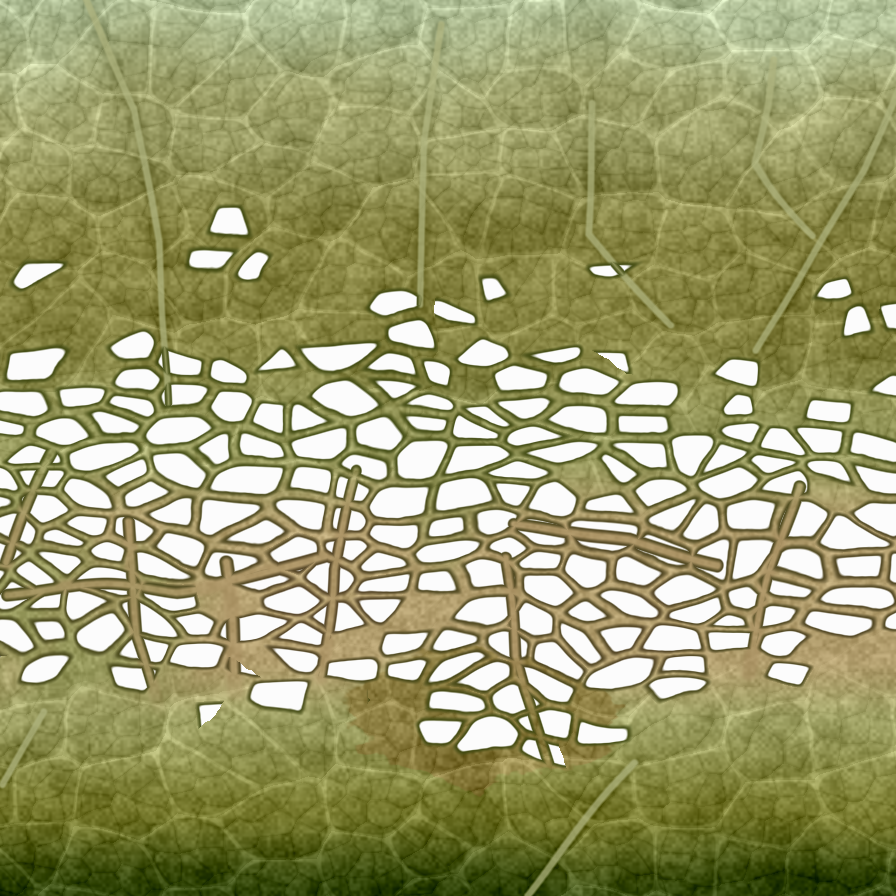
Write a WebGL 2 fragment shader that draws this texture.

```glsl
#version 300 es
precision highp float;
// A decaying leaf: veined green tissue above and below a band eaten to lace.
// Voronoi borders give the vein net and the strands between the holes;
// polyline ribs cross both, and noise adds stain, relief and grain.

#define HOLE_GRID vec2(17.0, 29.0)
#define HOLE_LEAN 0.28
#define ROW_TILT 0.10
#define STRAND_WIDTH 0.0042
#define RIM_WIDTH 0.0055
#define VEIN_GRID vec2(11.0, 14.0)
#define FINE_GRID vec2(31.0, 37.0)
#define RELIEF 0.15
#define GRAIN 0.12

uniform vec2 u_resolution;
out vec4 fragColor;

float hash(vec2 p) { return fract(sin(dot(p, vec2(127.1, 311.7))) * 43758.5); }
vec2 hash2(vec2 p) { return vec2(hash(p), hash(p + 41.3)); }

float noise(vec2 p) {
    vec2 i = floor(p), f = fract(p);
    f = f * f * (3.0 - 2.0 * f);
    return mix(mix(hash(i), hash(i + vec2(1, 0)), f.x),
               mix(hash(i + vec2(0, 1)), hash(i + vec2(1, 1)), f.x), f.y);
}

float fbm(vec2 p) {
    float sum = 0.0, amp = 0.5;
    for (int i = 0; i < 4; i++) {
        sum += amp * noise(p);
        p = p * 2.03 + 17.1;
        amp *= 0.5;
    }
    return sum / 0.9375;
}

// x: rounded border distance in canvas units, y: cell hash, zw: offset to the seed
vec4 cells(vec2 q, vec2 grid) {
    vec2 base = floor(q), nearest = vec2(0), home = base;
    float best = 1e3;
    for (int j = -1; j <= 1; j++)
    for (int i = -1; i <= 1; i++) {
        vec2 c = base + vec2(i, j);
        vec2 r = c + 0.1 + 0.8 * hash2(c) - q;
        if (dot(r, r) < best) { best = dot(r, r); nearest = r; home = c; }
    }
    float sharp = 18.0 * grid.y, sum = 1e-9;
    for (int j = -2; j <= 2; j++)
    for (int i = -2; i <= 2; i++) {
        vec2 c = home + vec2(i, j);
        if (c == home) continue;
        vec2 r = c + 0.1 + 0.8 * hash2(c) - q;
        vec2 n = normalize(r - nearest);
        sum += exp(-sharp * dot(0.5 * (r + nearest), n) / length(n * grid));
    }
    return vec4(-log(sum) / sharp, hash(home + 7.7), nearest);
}

float segment(vec2 p, vec2 a, vec2 b) {
    vec2 d = b - a;
    return length(p - a - d * clamp(dot(p - a, d) / dot(d, d), 0.0, 1.0));
}

float bend(vec2 p, vec2 a, vec2 b, vec2 c) { return min(segment(p, a, b), segment(p, b, c)); }

float greenRibs(vec2 p) {
    float d = bend(p, vec2(0.095, 1.0), vec2(0.15, 0.88), vec2(0.176, 0.73));
    d = min(d, segment(p, vec2(0.176, 0.73), vec2(0.183, 0.55)));
    d = min(d, bend(p, vec2(0.49, 0.97), vec2(0.47, 0.84), vec2(0.465, 0.66)));
    d = min(d, bend(p, vec2(1.0, 0.90), vec2(0.965, 0.81), vec2(0.845, 0.61)));
    d = min(d, bend(p, vec2(0.665, 0.89), vec2(0.66, 0.74), vec2(0.75, 0.64)));
    d = min(d, bend(p, vec2(0.86, 0.93), vec2(0.845, 0.82), vec2(0.91, 0.74)));
    d = min(d, segment(p, vec2(0.71, 0.15), vec2(0.585, 0.0)));
    return min(d, segment(p, vec2(0.045, 0.21), vec2(0.0, 0.13)));
}

float dryRibs(vec2 p) {
    float d = bend(p, vec2(0.40, 0.48), vec2(0.37, 0.37), vec2(0.36, 0.24));
    d = min(d, bend(p, vec2(0.56, 0.37), vec2(0.575, 0.26), vec2(0.62, 0.14)));
    d = min(d, segment(p, vec2(0.255, 0.38), vec2(0.27, 0.22)));
    d = min(d, bend(p, vec2(0.89, 0.45), vec2(0.86, 0.36), vec2(0.83, 0.24)));
    d = min(d, segment(p, vec2(0.06, 0.50), vec2(0.0, 0.37)));
    d = min(d, bend(p, vec2(0.15, 0.42), vec2(0.155, 0.29), vec2(0.20, 0.15)));
    d = min(d, bend(p, vec2(0.0, 0.335), vec2(0.20, 0.345), vec2(0.36, 0.385)));
    return min(d, bend(p, vec2(0.57, 0.41), vec2(0.70, 0.40), vec2(0.80, 0.375)));
}

// chance that a cell is eaten away
float holeChance(vec2 p) {
    float top = smoothstep(0.70, 0.56, p.y + 0.05 * smoothstep(0.5, 0.75, p.x));
    float sparse = 0.20 * smoothstep(0.80, 0.70, p.y + 0.07 * smoothstep(0.6, 0.8, p.x));
    float dip = exp(-pow((p.x - 0.56) / 0.15, 2.0));
    float floorY = 0.215 - 0.07 * dip + 0.05 * smoothstep(0.82, 0.92, p.x);
    return max(0.93 * top, sparse) * smoothstep(floorY - 0.02, floorY + 0.06, p.y);
}

void main() {
    vec2 p = gl_FragCoord.xy / u_resolution;
    float px = 1.0 / min(u_resolution.x, u_resolution.y);
    float stain = fbm(p * 6.0), mottle = fbm(p * vec2(30, 38) + 9.0);
    vec2 warp = vec2(noise(p * 9.0), noise(p * 9.0 + 30.0)) - 0.5;
    vec2 w = p + 0.03 * warp + 0.004 * (vec2(noise(p * 50.0), mottle) - 0.5);
    float green = greenRibs(p + 0.012 * warp), dry = dryRibs(p + 0.02 * warp);

    // tissue colour from the bottom up
    vec3 leaf = mix(vec3(0.19, 0.27, 0.03), vec3(0.46, 0.47, 0.17), smoothstep(-0.01, 0.10, p.y + 0.05 * (stain - 0.5)));
    leaf = mix(leaf, vec3(0.60, 0.61, 0.37), smoothstep(0.08, 0.21, p.y));
    leaf = mix(leaf, vec3(0.52, 0.51, 0.25), smoothstep(0.50, 0.64, p.y));
    leaf = mix(leaf, vec3(0.63, 0.64, 0.42), smoothstep(0.72, 0.87, p.y));
    leaf = mix(leaf, vec3(0.70, 0.76, 0.60), smoothstep(0.86, 1.0, p.y + 0.08 * (stain - 0.5)));
    float dryBand = smoothstep(0.19, 0.27, p.y) * smoothstep(0.50, 0.40, p.y);
    leaf = mix(leaf, vec3(0.70, 0.62, 0.43), dryBand * smoothstep(0.3, 0.6, stain + 0.12 * p.x));
    float scab = length((p - vec2(0.54, 0.20)) / vec2(0.15, 0.075)) + 0.6 * (mottle - 0.5);
    leaf = mix(leaf, vec3(0.56, 0.49, 0.25), 0.8 * smoothstep(1.03, 0.97, scab));

    // puckered relief, vein net and grain
    vec4 net = cells(w * VEIN_GRID, VEIN_GRID);
    vec4 fine = cells(w * FINE_GRID, FINE_GRID);
    float living = 1.0 - 0.7 * dryBand;
    float pucker = 0.6 * (net.w - 0.4 * net.z) + 0.35 * (fine.w - fine.z);
    leaf += RELIEF * living * (pucker * -0.6 + 0.9 * (mottle - 0.5) + 0.7 * (stain - 0.5));
    leaf += 0.09 * living * smoothstep(0.0035, 0.0005, net.x);
    leaf -= 0.05 * living * smoothstep(0.003, 0.0, fine.x);
    leaf += GRAIN * (noise(p * 250.0) - 0.5) + 0.5 * GRAIN * (noise(p * 120.0) - 0.5);
    leaf -= 0.08 * smoothstep(0.014, 0.004, green);
    leaf = mix(leaf, vec3(0.69, 0.71, 0.50), 0.75 * smoothstep(0.0055, 0.002, green));
    leaf = mix(leaf, vec3(0.66, 0.56, 0.38), 0.6 * dryBand * smoothstep(0.012, 0.004, dry));

    // eaten cells, cut by the ribs that remain
    vec2 q = vec2(w.x - HOLE_LEAN * w.y, w.y + ROW_TILT * w.x) * HOLE_GRID;
    vec4 cell = cells(q, HOLE_GRID);
    vec2 toSeed = cell.zw / HOLE_GRID;
    vec2 seed = p + vec2(toSeed.x + HOLE_LEAN * toSeed.y, toSeed.y);
    float thick = STRAND_WIDTH + 0.003 * hash(vec2(cell.y, 3.0)) + 0.003 * smoothstep(0.52, 0.68, p.y);
    float hole = cell.x - thick + 0.0025 * (mottle - 0.5);
    hole = min(hole, min(dry - 0.007, green - 0.004));
    float eaten = step(cell.y, holeChance(seed));

    // dark curled rims, then the white behind
    vec3 rimColor = mix(vec3(0.23, 0.27, 0.05), vec3(0.27, 0.22, 0.10), dryBand * stain * 1.3);
    float rim = smoothstep(-RIM_WIDTH, -0.0005, hole) * eaten;
    leaf = mix(leaf, rimColor, 0.85 * rim);
    vec3 color = mix(leaf, vec3(0.99), eaten * smoothstep(-px, px, hole));
    fragColor = vec4(clamp(color, 0.0, 1.0), 1.0);
}
```
